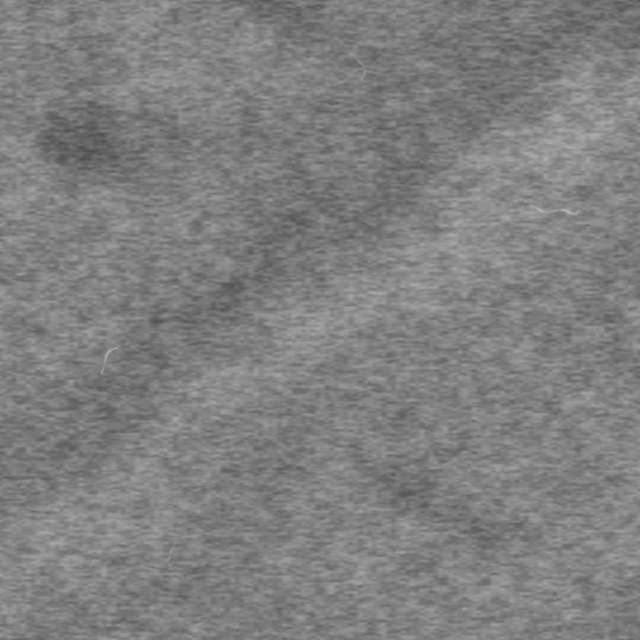
Write a WebGL 2 fragment shader that draws this texture.

```glsl
#version 300 es
precision highp float;
// Grey woven surface: soft diagonal bands, dark smudges, fine grain and a few pale fibres.

uniform vec2 u_resolution;
out vec4 fragColor;

const float BASE_GREY = 0.505;
const vec2 BAND_NORMAL = vec2(-0.595, 0.804);

float hash(vec2 cell) {
    vec3 h = fract(cell.xyx * vec3(0.1031, 0.1030, 0.0973));
    h += dot(h, h.yzx + 33.33);
    return fract((h.x + h.y) * h.z);
}

mat2 rotation(float angle) {
    float c = cos(angle), s = sin(angle);
    return mat2(c, -s, s, c);
}

// Smooth value noise centred on zero
float noise(vec2 p) {
    vec2 cell = floor(p), f = fract(p);
    f = f * f * (3.0 - 2.0 * f);
    float low = mix(hash(cell), hash(cell + vec2(1, 0)), f.x);
    float high = mix(hash(cell + vec2(0, 1)), hash(cell + vec2(1, 1)), f.x);
    return mix(low, high, f.y) - 0.5;
}

float layeredNoise(vec2 p, int layers) {
    float sum = 0.0, weight = 1.0;
    for (int i = 0; i < layers; i++) {
        sum += weight * noise(p);
        p = rotation(0.6) * p * 2.1 + 17.3;
        weight *= 0.55;
    }
    return sum;
}

// A light band meeting a dark band along a wavering diagonal
float diagonalBands(vec2 p, float halfWidth) {
    float along = dot(p, vec2(BAND_NORMAL.y, -BAND_NORMAL.x));
    float across = dot(p, BAND_NORMAL) - 0.155;
    across += 0.008 * sin(along * 9.0) + 0.005 * sin(along * 23.0 + 1.0);
    across += 0.05 * noise(p * 11.0);
    float u = across / halfWidth;
    return -u * exp(-0.5 * u * u);
}

// Ragged elongated smudges, each turned and narrowed a little further
float smudges(vec2 p) {
    vec2 ragged = vec2(layeredNoise(p * 13.0, 3), layeredNoise(p * 13.0 + 41.0, 3));
    float sum = 0.0;
    for (int i = 0; i < 4; i++) {
        float k = float(i);
        vec2 centre = fract(vec2(0.15, 0.79) + k * vec2(0.28, 0.205));
        vec2 q = rotation(-0.3 * k) * (p - centre) + 0.06 * ragged;
        q /= vec2(0.06 + 0.01 * k, 0.05 - 0.008 * k);
        sum += (1.0 - 0.1 * k) * exp(-0.7 * dot(q, q));
    }
    return sum * (1.0 + 0.6 * ragged.x);
}

// Thin curved thread, bent like a parabola
float fibre(vec2 q, float halfLength, float bend, float width) {
    float curve = bend * q.x * q.x / halfLength + 0.003 * sin(q.x * 130.0);
    float d = length(vec2(max(abs(q.x) - halfLength, 0.0), q.y - curve));
    return exp(-d * d / (width * width));
}

float fibres(vec2 p) {
    float sum = 0.0;
    for (int i = 0; i < 5; i++) {
        float k = float(i);
        vec2 centre = fract(vec2(0.165, 0.44) + k * vec2(0.70, 0.23));
        float random = hash(vec2(k, 7.0));
        vec2 q = rotation(1.0 - 1.1 * k) * (p - centre);
        float strength = (1.0 - 0.15 * k) * (0.75 + noise(p * 70.0));
        sum += strength * fibre(q, 0.014 + 0.028 * random, 0.7 * random - 0.5, 0.0022);
    }
    return sum;
}

// Short horizontal streaks over finer specks and soft mottling
float grain(vec2 p) {
    vec2 q = p + vec2(0.0, 0.004 * noise(p * 40.0));
    float streaks = noise(q * vec2(62.0, 205.0));
    float specks = noise(q * vec2(135.0, 245.0) + 9.0);
    float mottle = layeredNoise(p * vec2(36.0, 48.0) + 5.0, 2);
    return 0.115 * streaks + 0.095 * specks + 0.065 * mottle;
}

void main() {
    vec2 p = gl_FragCoord.xy / u_resolution;

    // Clouds stretched along the band direction
    vec2 stretched = vec2(dot(p, vec2(BAND_NORMAL.y, -BAND_NORMAL.x)) * 3.5,
                          dot(p, BAND_NORMAL) * 7.0);
    float clouds = layeredNoise(stretched + 3.0, 4);

    float grey = BASE_GREY;
    grey += 0.075 * diagonalBands(p, 0.065);
    grey += 0.065 * clouds;
    grey -= 0.13 * smudges(p);
    grey += grain(p);
    grey += 0.17 * fibres(p);

    fragColor = vec4(vec3(clamp(grey, 0.0, 1.0)), 1.0);
}
```
